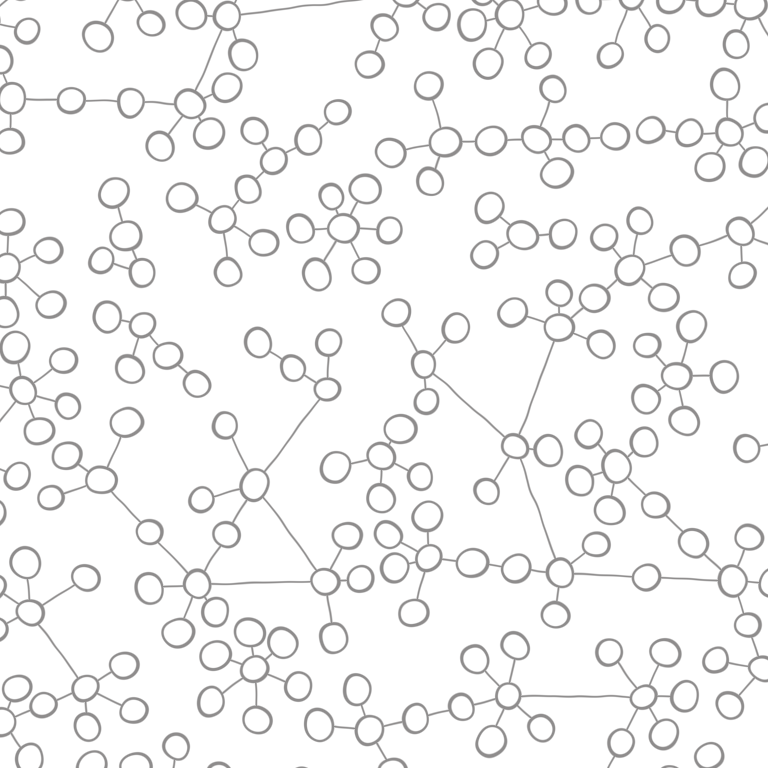
A Shadertoy shader for this pattern:

```glsl
// Hand-drawn network of small grey rings joined by thin lines on white.
// Hubs sit on a jittered triangular lattice; each keeps its satellite rings
// inside its own Voronoi cell, and some neighbouring hubs are linked.

#define SPACING 0.170      // lattice step between hubs
#define JITTER 0.27        // hub displacement, in lattice steps
#define RADIUS 0.0172      // mean ring radius
#define RING_HALF 0.0019   // half width of ring outlines
#define LINK_HALF 0.0012   // half width of links
#define CLEARANCE 0.0235   // ring centre to cell border
#define LINK_CHANCE 0.26   // share of neighbouring hubs that are joined
#define WOBBLE 0.0030      // unevenness of the pen
#define INK vec3(0.555, 0.548, 0.548)

const float TAU = 6.2831853;
float ringDist = 1.0, insideDist = 1.0, linkDist = 1.0;

vec2 hash2(vec2 p) {
    vec3 q = fract(vec3(p.xyx) * vec3(0.1031, 0.1030, 0.0973));
    q += dot(q, q.yzx + 33.33);
    return fract((q.xx + q.yz) * q.zy);
}

float gradientNoise(vec2 p) {
    vec2 i = floor(p), f = p - i, u = f * f * (3.0 - 2.0 * f);
    vec2 e = vec2(0.0, 1.0);
    float a = dot(hash2(i) * 2.0 - 1.0, f);
    float b = dot(hash2(i + e.yx) * 2.0 - 1.0, f - e.yx);
    float c = dot(hash2(i + e.xy) * 2.0 - 1.0, f - e.xy);
    float d = dot(hash2(i + e.yy) * 2.0 - 1.0, f - e.yy);
    return mix(mix(a, b, u.x), mix(c, d, u.x), u.y);
}

vec2 hubAt(vec2 cell) {
    vec2 lattice = vec2(cell.x + 0.5 * cell.y, 0.866 * cell.y);
    return SPACING * (lattice + JITTER * (2.0 * hash2(cell + 41.0) - 1.0));
}

vec2 offset25(int k) { return vec2(k % 5 - 2, k / 5 - 2); }

// Slightly oval ring with an uneven outline
void addRing(vec2 p, vec2 centre, vec2 seed) {
    vec2 q = p - centre, h = hash2(seed);
    float angle = atan(q.y, q.x), phase = TAU * h.x;
    float radius = RADIUS * mix(0.9, 1.12, h.y);
    float d = length(q) - radius * (1.0 + 0.06 * cos(2.0 * angle + phase));
    insideDist = min(insideDist, d);
    ringDist = min(ringDist, abs(d) - RING_HALF * (1.0 + 0.2 * cos(angle - phase)));
}

void addLink(vec2 p, vec2 a, vec2 b) {
    vec2 q = p - a, ab = b - a;
    float d = length(q - ab * clamp(dot(q, ab) / dot(ab, ab), 0.0, 1.0));
    linkDist = min(linkDist, d - LINK_HALF);
}

void mainImage(out vec4 fragColor, in vec2 fragCoord) {
    float pixel = 1.0 / iResolution.y;
    vec2 p = fragCoord * pixel + 3.0;
    p += WOBBLE * vec2(gradientNoise(p * 32.0), gradientNoise(p * 32.0 + 57.0));

    // Nearest hub
    float row = round(p.y / (0.866 * SPACING));
    vec2 base = vec2(round(p.x / SPACING - 0.5 * row), row), cell = base;
    float best = 1e3;
    for (int k = 0; k < 25; k++) {
        vec2 c = base + offset25(k);
        float d = distance(p, hubAt(c));
        if (d < best) { best = d; cell = c; }
    }
    vec2 hub = hubAt(cell);
    vec2 near[25];
    for (int k = 0; k < 25; k++) near[k] = hubAt(cell + offset25(k));
    addRing(p, hub, cell + 7.0);

    // Links to neighbouring hubs, with up to two rings along them
    vec2 linkDir[6];
    for (int i = 0; i < 6; i++) {
        linkDir[i] = vec2(0.0);
        int axis = i % 3;
        vec2 step2 = axis == 0 ? vec2(1, 0) : axis == 1 ? vec2(0, 1) : vec2(1, -1);
        vec2 from = i < 3 ? cell : cell - step2, to = from + step2;
        vec2 a = hubAt(from), b = hubAt(to), key = from + to;
        vec2 h = hash2(key + 113.0);
        float len = distance(a, b);
        bool linked = h.x < (len < 0.125 ? 0.8 : LINK_CHANCE);
        for (int k = 0; k < 25; k++) {
            vec2 c = cell + offset25(k);
            if (c != from && c != to && distance(near[k], 0.5 * (a + b)) < 0.64 * len)
                linked = false;
        }
        if (!linked) continue;
        linkDir[i] = normalize(i < 3 ? b - a : a - b);
        addLink(p, a, b);
        int beads = h.y < 0.35 || len < 0.1 ? 0 : h.y < 0.55 || len < 0.145 ? 1 : 2;
        for (int n = 1; n <= beads; n++)
            addRing(p, mix(a, b, float(n) / float(beads + 1)), key * 3.0 + float(n) + 211.0);
    }

    // Satellites around the hub, single or in chains of two
    vec2 hubHash = hash2(cell + 305.0);
    int count = hubHash.x < 0.45 ? 5 : 6;
    for (int s = 0; s < count; s++) {
        vec2 seed = cell * 9.0 + float(s) * vec2(1.0, 3.0) + 401.0, h = hash2(seed);
        float angle = TAU * (hubHash.y + (float(s) + 0.28 * (h.x - 0.5)) / float(count));
        vec2 dir = vec2(cos(angle), sin(angle));
        float reach = 0.118;
        for (int k = 0; k < 25; k++) {
            if (k == 12) continue;
            vec2 toHub = near[k] - hub;
            float len = length(toHub), facing = dot(dir, toHub) / len;
            if (facing > 0.0) reach = min(reach, (0.5 * len - CLEARANCE) / facing);
        }
        bool blocked = reach < 0.043;
        for (int i = 0; i < 6; i++) blocked = blocked || dot(dir, linkDir[i]) > 0.76;
        if (blocked) continue;
        bool chain = reach > 0.098 && h.y < 0.8;
        vec2 tip = hub + dir * (chain ? reach : min(reach, mix(0.052, 0.088, h.y)));
        vec2 joint = hub + dir * 0.052 + vec2(-dir.y, dir.x) * 0.012 * (h.x - 0.5);
        addLink(p, hub, chain ? joint : tip);
        addRing(p, tip, seed + 19.0);
        if (chain) { addLink(p, joint, tip); addRing(p, joint, seed + 37.0); }
    }

    // Rings stay empty inside, so links stop at their outlines
    float soft = 0.9 * pixel;
    float ring = 1.0 - smoothstep(-soft, soft, ringDist);
    float link = 1.0 - smoothstep(-soft, soft, linkDist);
    link *= smoothstep(-soft, soft, insideDist);
    fragColor = vec4(mix(vec3(1.0), INK, max(ring, link)), 1.0);
}
```
